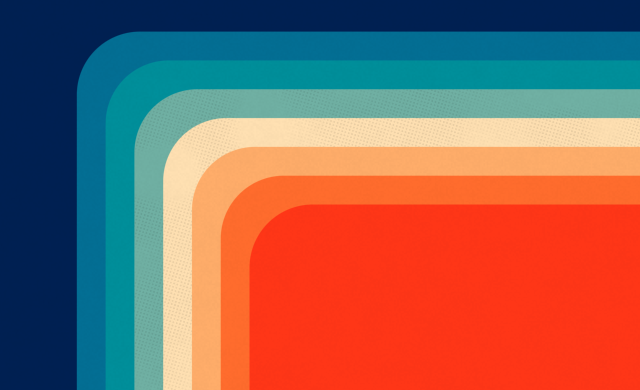
A WebGL 1 fragment shader for this background:

```glsl
precision highp float;
// Nested rounded retro bands stepping from navy to a red panel, with faint paper grain.
uniform vec2 u_resolution;

const int BAND_COUNT = 7;
const vec2 FIRST_CORNER = vec2(0.197, 0.919);
const vec2 BAND_STEP = vec2(0.0738, -0.0739);
const float CORNER_RADIUS = 0.162;

// Sine-free hash
float hash(vec2 cell) {
  vec3 h = fract(vec3(cell.xyx) * 0.1031);
  h += dot(h, h.yzx + 33.33);
  return fract((h.x + h.y) * h.z);
}

float valueNoise(vec2 p) {
  vec2 cell = floor(p);
  vec2 f = fract(p);
  f = f * f * (3.0 - 2.0 * f);
  float low = mix(hash(cell), hash(cell + vec2(1.0, 0.0)), f.x);
  float high = mix(hash(cell + vec2(0.0, 1.0)), hash(cell + 1.0), f.x);
  return mix(low, high, f.y);
}

// Signed distance to a panel open to the right and below its rounded corner
float panelDistance(vec2 p, vec2 corner, float radius) {
  vec2 q = vec2(corner.x - p.x, p.y - corner.y) + radius;
  return length(max(q, 0.0)) + min(max(q.x, q.y), 0.0) - radius;
}

vec3 bandColor(int band) {
  if (band == 0) return vec3(0.010, 0.430, 0.575); // blue
  if (band == 1) return vec3(0.000, 0.555, 0.600); // teal
  if (band == 2) return vec3(0.435, 0.685, 0.635); // sage
  if (band == 3) return vec3(0.990, 0.870, 0.690); // cream
  if (band == 4) return vec3(0.990, 0.670, 0.410); // apricot
  if (band == 5) return vec3(0.995, 0.420, 0.175); // orange
  return vec3(0.995, 0.210, 0.090);                // red
}

// Fine slanted dots, worn away in patches
float printDots(vec2 p) {
  vec2 grid = mat2(0.96, 0.28, -0.28, 0.96) * p * 115.0;
  float dots = 1.0 - smoothstep(0.12, 0.42, length(fract(grid) - 0.5));
  return dots * smoothstep(0.3, 0.75, valueNoise(p * 9.0));
}

float paperGrain(vec2 p) {
  float fine = valueNoise(p * 240.0) - 0.5;
  float broad = valueNoise(p * 22.0) - 0.5;
  return 0.022 * fine + 0.010 * broad;
}

void main() {
  vec2 p = gl_FragCoord.xy / u_resolution.y;
  float edge = 0.75 / u_resolution.y;

  // Navy ground, then each band covers the previous one
  vec3 color = vec3(0.000, 0.125, 0.320);
  float dotInk = 0.0;
  for (int i = 0; i < BAND_COUNT; i++) {
    vec2 corner = FIRST_CORNER + BAND_STEP * float(i);
    float distance = panelDistance(p, corner, CORNER_RADIUS);
    float coverage = 1.0 - smoothstep(-edge, edge, distance);
    float bandInk = (i == 2 || i == 3) ? 0.07 : 0.0;
    color = mix(color, bandColor(i), coverage);
    dotInk = mix(dotInk, bandInk, coverage);
  }

  // Printed paper texture
  color *= 1.0 - dotInk * printDots(p);
  color *= 1.0 + paperGrain(p);
  gl_FragColor = vec4(color, 1.0);
}
```
